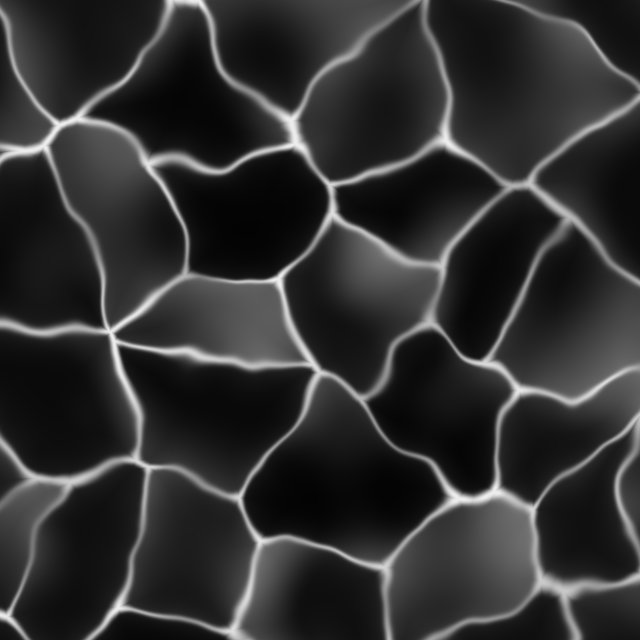
Give the GLSL for this texture, as a WebGL 2 fragment shader.

```glsl
#version 300 es
precision highp float;

uniform vec2 u_resolution;
out vec4 fragColor;

// Integer hash: lattice cell to two values in 0..1
vec2 hash2(ivec2 cell) {
  uvec2 v = uvec2(cell) * 1664525u + 1013904223u;
  for (int i = 0; i < 2; i++) {
    v.x += v.y * 1664525u;
    v.y += v.x * 1664525u;
    v ^= v >> 16u;
  }
  return vec2(v >> 8u) / 16777216.0;
}

// Two independent channels of smooth value noise
vec2 noise2(vec2 p) {
  ivec2 i = ivec2(floor(p));
  vec2 f = fract(p);
  f = f * f * (3.0 - 2.0 * f);
  return mix(mix(hash2(i), hash2(i + ivec2(1, 0)), f.x),
             mix(hash2(i + ivec2(0, 1)), hash2(i + ivec2(1, 1)), f.x), f.y);
}

// Bends the straight cell walls into wavering strands
vec2 warp(vec2 p) {
  return p + 0.34 * (noise2(p * 1.6 + 31.0) - 0.5)
           + 0.12 * (noise2(p * 3.7 + 57.0) - 0.5)
           + 0.02 * (noise2(p * 8.0 + 83.0) - 0.5);
}

// Returns wall distance and junction distance; outputs the owning cell
vec2 cellWalls(vec2 p, out ivec2 owner) {
  ivec2 home = ivec2(floor(p));
  vec3 nearest = vec3(9.0);
  vec2 toOwner = vec2(0.0);
  owner = home;
  for (int y = -2; y <= 2; y++) {
    for (int x = -2; x <= 2; x++) {
      ivec2 cell = home + ivec2(x, y);
      vec2 toSeed = vec2(cell) + hash2(cell) - p;
      float dist = length(toSeed);
      if (dist < nearest.x) {
        nearest = vec3(dist, nearest.xy);
        toOwner = toSeed;
        owner = cell;
      } else if (dist < nearest.y) {
        nearest = vec3(nearest.x, dist, nearest.y);
      } else {
        nearest.z = min(nearest.z, dist);
      }
    }
  }

  float wall = 9.0;
  for (int y = -2; y <= 2; y++) {
    for (int x = -2; x <= 2; x++) {
      ivec2 cell = owner + ivec2(x, y);
      if (cell == owner) continue;
      vec2 toSeed = vec2(cell) + hash2(cell) - p;
      wall = min(wall, dot(0.5 * (toOwner + toSeed), normalize(toSeed - toOwner)));
    }
  }
  return vec2(wall, nearest.z - nearest.x);
}

void main() {
  vec2 p = gl_FragCoord.xy / u_resolution.y * 4.8 + 7.0;
  ivec2 owner;
  vec2 walls = cellWalls(warp(p), owner);
  vec2 cellRandom = hash2(owner + 191);

  // Dark cell floor with a soft round cloud of its own
  vec2 drift = p + cellRandom * 40.0;
  float cloud = 0.5 * noise2(drift * 1.1).x
              + 0.5 * noise2(mat2(0.8, 0.6, -0.6, 0.8) * drift * 1.3).y;
  float shade = 0.01 + 0.06 * cellRandom.y * cellRandom.y;
  shade += 0.36 * smoothstep(0.42, 0.95, cloud);
  shade += 0.1 * exp(-8.0 * walls.x);

  // Strands vary in width and light, and swell where they meet
  vec2 vary = noise2(p * 2.6 + 113.0);
  float junction = 1.0 - smoothstep(0.0, 0.2, walls.y);
  float width = mix(0.022, 0.04, vary.x) + 0.018 * junction;
  float light = mix(0.42, 0.86, vary.y) + 0.2 * junction;
  float strand = exp(-pow(walls.x / width, 2.0));
  shade = mix(shade, min(light, 0.93), strand);

  fragColor = vec4(vec3(shade), 1.0);
}
```
